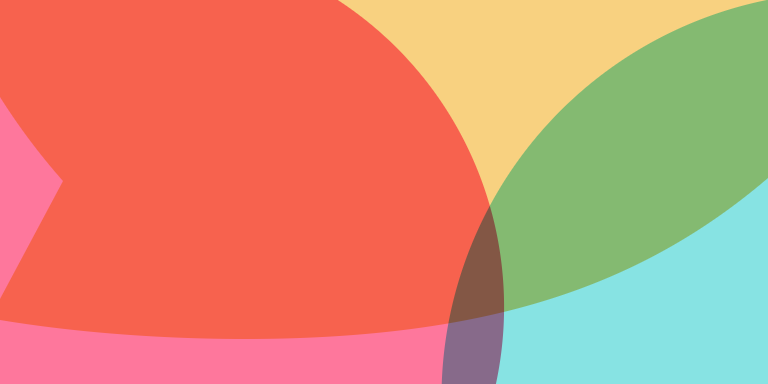
Give the GLSL for this background, as a WebGL 1 fragment shader.

```glsl
precision highp float;

uniform vec2 u_resolution;

// Ink colours, multiplied where the sheets overlap
const vec3 PINK = vec3(0.996, 0.467, 0.610);
const vec3 CYAN = vec3(0.530, 0.890, 0.890);
const vec3 YELLOW = vec3(0.973, 0.820, 0.500);

// Lengths are in canvas heights
const vec2 PINK_CENTER = vec2(0.3583, 0.2005);
const float PINK_RADIUS = 0.9544;
const vec2 CYAN_CENTER = vec2(2.2070, -0.0362);
const float CYAN_RADIUS = 1.0573;

// Yellow sheet: a rising lower rim and a notch on its left side
const vec2 RIM_LOW = vec2(0.638, 0.1172);
const vec3 RIM_CURVE = vec3(0.1212, 0.0241, 0.0388);
const vec2 NOTCH_TIP = vec2(0.1641, 0.5286);
const vec2 NOTCH_NORMAL = vec2(-0.882, 0.4712);
const vec2 NOTCH_CENTER = vec2(1.4376, 1.6547);
const float NOTCH_RADIUS = 1.7;

float circleDistance(vec2 p, vec2 center, float radius) {
  return length(p - center) - radius;
}

// Quartic curve, divided by its gradient to approximate distance
float rimDistance(vec2 p) {
  float t = p.x - RIM_LOW.x;
  float height = t * t * dot(RIM_CURVE, vec3(1.0, t, t * t));
  float slope = t * dot(RIM_CURVE, vec3(2.0, 3.0 * t, 4.0 * t * t));
  return (RIM_LOW.y + height - p.y) / sqrt(1.0 + slope * slope);
}

float yellowDistance(vec2 p) {
  float arc = circleDistance(p, NOTCH_CENTER, NOTCH_RADIUS);
  float side = dot(p - NOTCH_TIP, NOTCH_NORMAL);
  return max(rimDistance(p), min(arc, side));
}

// Tint of one sheet, with an edge one pixel wide
vec3 ink(vec3 color, float dist) {
  float coverage = clamp(0.5 - dist * u_resolution.y, 0.0, 1.0);
  return mix(vec3(1.0), color, coverage);
}

void main() {
  vec2 p = gl_FragCoord.xy / u_resolution.y;

  vec3 color = ink(YELLOW, yellowDistance(p));
  color *= ink(PINK, circleDistance(p, PINK_CENTER, PINK_RADIUS));
  color *= ink(CYAN, circleDistance(p, CYAN_CENTER, CYAN_RADIUS));

  gl_FragColor = vec4(color, 1.0);
}
```
